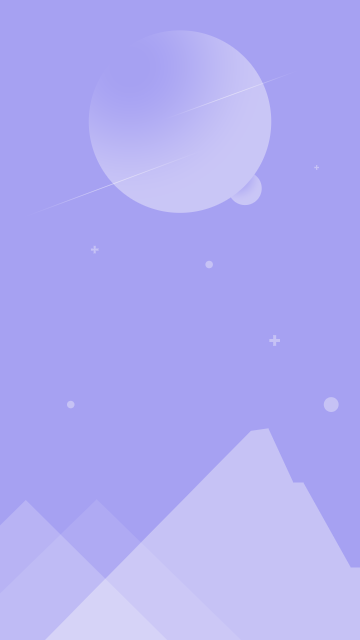
A Shadertoy shader for this background:

```glsl
// Draws a pale planet with a moon, streaks and sparse stars above translucent mountains.
#define SKY vec3(0.65, 0.63, 0.95)
#define PALE vec3(0.79, 0.775, 0.965)
#define HAZE vec3(1.0, 0.995, 0.985)
#define PLANET vec3(0.5, 1.440, 0.2535)
#define MOON vec3(0.6805, 1.2546, 0.0465)
#define STREAK_WIDTH 0.0024
#define STREAK_ALPHA 0.42
#define STAR_ALPHA 0.36
#define NEAR_ALPHA 0.36
#define LEFT_ALPHA 0.20
#define FAR_ALPHA 0.10

// Antialiased coverage of a signed distance, in canvas widths
float cover(float d) {
    return clamp(0.5 - d * iResolution.x, 0.0, 1.0);
}

float circle(vec2 p, vec3 disc) {
    return length(p - disc.xy) - disc.z;
}

float box(vec2 p, vec2 halfSize) {
    vec2 q = abs(p) - halfSize;
    return length(max(q, 0.0)) + min(max(q.x, q.y), 0.0);
}

float plusSign(vec2 p, float arm) {
    vec2 size = arm * vec2(1.0, 0.28);
    return min(box(p, size), box(p, size.yx));
}

// Signed distance to the line a-b, positive on its upper side
float above(vec2 p, vec2 a, vec2 b) {
    vec2 e = normalize(b - a);
    return dot(p - a, vec2(-e.y, e.x));
}

// Symmetric peak with straight flanks
float peak(vec2 p, vec2 top, float slope) {
    return (p.y - top.y + slope * abs(p.x - top.x)) / sqrt(1.0 + slope * slope);
}

// Large mountain with a flat cap, a shoulder and a foot
float nearMountain(vec2 p) {
    float flank = above(p, vec2(0.125, 0.0), vec2(0.6968, 0.581));
    float cap = above(p, vec2(0.6968, 0.581), vec2(0.7454, 0.588));
    float cliff = above(p, vec2(0.7454, 0.588), vec2(0.8148, 0.4375));
    float slope = above(p, vec2(0.8426, 0.4375), vec2(0.9745, 0.2014));
    float summit = max(cap, cliff);
    float shoulder = max(p.y - 0.4375, slope);
    return max(flank, min(min(summit, shoulder), p.y - 0.2014));
}

// Thin line that fades out toward both ends
float streak(vec2 p, vec2 a, vec2 b) {
    vec2 e = b - a;
    float t = dot(p - a, e) / dot(e, e);
    float fade = smoothstep(0.0, 0.5, t) * smoothstep(1.0, 0.5, t);
    float d = abs(above(p, a, b));
    float pixel = 1.0 / iResolution.x;
    float width = max(STREAK_WIDTH, pixel);
    return fade * smoothstep(width, 0.0, d) * STREAK_WIDTH / width;
}

// Sphere shade: sky coloured at the upper left, pale at the lower right
vec3 sphereColor(vec2 p, vec3 disc, vec2 shadeOffset) {
    float r = length(p - disc.xy - shadeOffset * disc.z) / disc.z;
    return mix(SKY, PALE, smoothstep(0.1, 1.5, r));
}

void mainImage(out vec4 fragColor, in vec2 fragCoord) {
    vec2 p = fragCoord / iResolution.x;
    vec3 color = SKY;

    // Moon behind the planet
    color = mix(color, sphereColor(p, MOON, vec2(-0.45, 0.65)), cover(circle(p, MOON)));
    color = mix(color, sphereColor(p, PLANET, vec2(-0.55, 0.60)), cover(circle(p, PLANET)));

    // Streaks
    float light = streak(p, vec2(0.44, 1.440), vec2(0.845, 1.588));
    light += streak(p, vec2(0.046, 1.167), vec2(0.590, 1.370));
    color = mix(color, HAZE, STREAK_ALPHA * light);

    // Stars: centre and size of each dot and plus sign
    vec3 dots[3] = vec3[3](vec3(0.581, 1.043, 0.0104),
        vec3(0.1965, 0.654, 0.0104), vec3(0.920, 0.654, 0.0206));
    vec3 pluses[3] = vec3[3](vec3(0.263, 1.0845, 0.0104),
        vec3(0.8796, 1.3125, 0.0065), vec3(0.763, 0.832, 0.0148));
    float stars = 0.0;
    for (int i = 0; i < 3; i++) {
        stars = max(stars, cover(circle(p, dots[i])));
        stars = max(stars, cover(plusSign(p - pluses[i].xy, pluses[i].z)));
    }
    color = mix(color, HAZE, STAR_ALPHA * stars);

    // Overlapping translucent mountains
    color = mix(color, HAZE, FAR_ALPHA * cover(peak(p, vec2(0.2685, 0.391), 0.975)));
    color = mix(color, HAZE, LEFT_ALPHA * cover(peak(p, vec2(0.0715, 0.389), 0.99)));
    color = mix(color, HAZE, NEAR_ALPHA * cover(nearMountain(p)));

    fragColor = vec4(color, 1.0);
}
```
